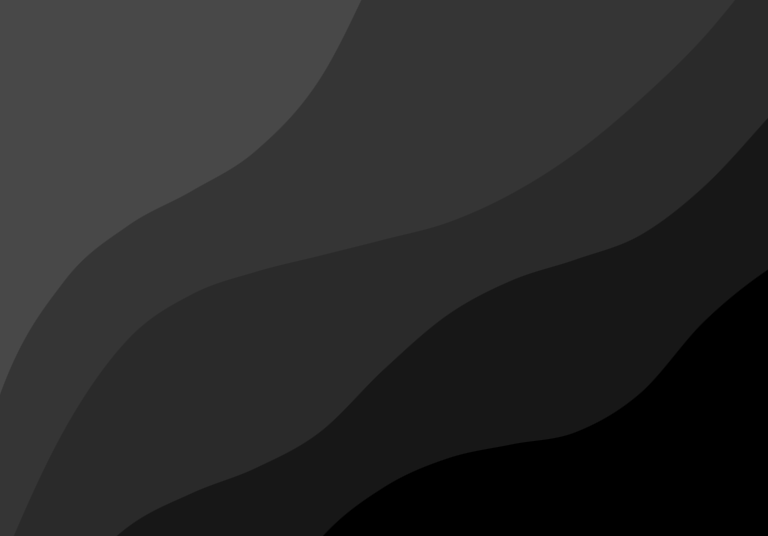
This background is drawn by a Shadertoy shader. Its source:

```glsl
const int KNOTS = 15;
const float SPANS = 12.0; // knot intervals across the canvas width

// Smooth cubic through four evenly spaced heights
float catmullRom(float a, float b, float c, float d, float t) {
    float slope = c - a;
    float bend = 2.0 * a - 5.0 * b + 4.0 * c - d;
    float twist = 3.0 * (b - c) + d - a;
    return b + 0.5 * t * (slope + t * (bend + t * twist));
}

// Height of a wavy edge at x; the first knot lies one interval left of the canvas
float edgeHeight(float x, float knots[KNOTS]) {
    float s = clamp(x, 0.0, 0.9999) * SPANS;
    int i = int(s);
    return catmullRom(knots[i], knots[i + 1], knots[i + 2], knots[i + 3], fract(s));
}

// Paint a shade below an edge, with a one-pixel soft border
vec3 fillBelow(vec3 base, float shade, vec2 uv, float knots[KNOTS]) {
    float d = edgeHeight(uv.x, knots) - uv.y;
    float width = max(fwidth(d), 1e-5);
    return mix(base, vec3(shade), clamp(d / width + 0.5, 0.0, 1.0));
}

void mainImage(out vec4 fragColor, in vec2 fragCoord) {
    vec2 uv = fragCoord / iResolution.xy;

    // Edge heights, from the upper left wave to the lower right one
    float upper[KNOTS] = float[KNOTS](
        -0.18, 0.264, 0.475, 0.579, 0.644, 0.719, 0.853, 1.089,
        1.34, 1.6, 1.8, 2.0, 2.2, 2.4, 2.6);
    float middle[KNOTS] = float[KNOTS](
        -0.378, -0.061, 0.197, 0.367, 0.451, 0.493, 0.523, 0.553,
        0.585, 0.639, 0.715, 0.814, 0.931, 1.078, 1.23);
    float lower[KNOTS] = float[KNOTS](
        -0.36, -0.229, -0.099, 0.017, 0.080, 0.127, 0.194, 0.311,
        0.413, 0.477, 0.516, 0.561, 0.652, 0.780, 0.916);
    float corner[KNOTS] = float[KNOTS](
        -0.9, -0.8, -0.65, -0.5, -0.35, -0.179, -0.006, 0.091,
        0.145, 0.171, 0.194, 0.266, 0.400, 0.497, 0.562);

    // Layers, light to dark
    vec3 color = vec3(0.284);
    color = fillBelow(color, 0.208, uv, upper);
    color = fillBelow(color, 0.165, uv, middle);
    color = fillBelow(color, 0.090, uv, lower);
    color = fillBelow(color, 0.0, uv, corner);

    fragColor = vec4(color, 1.0);
}
```
